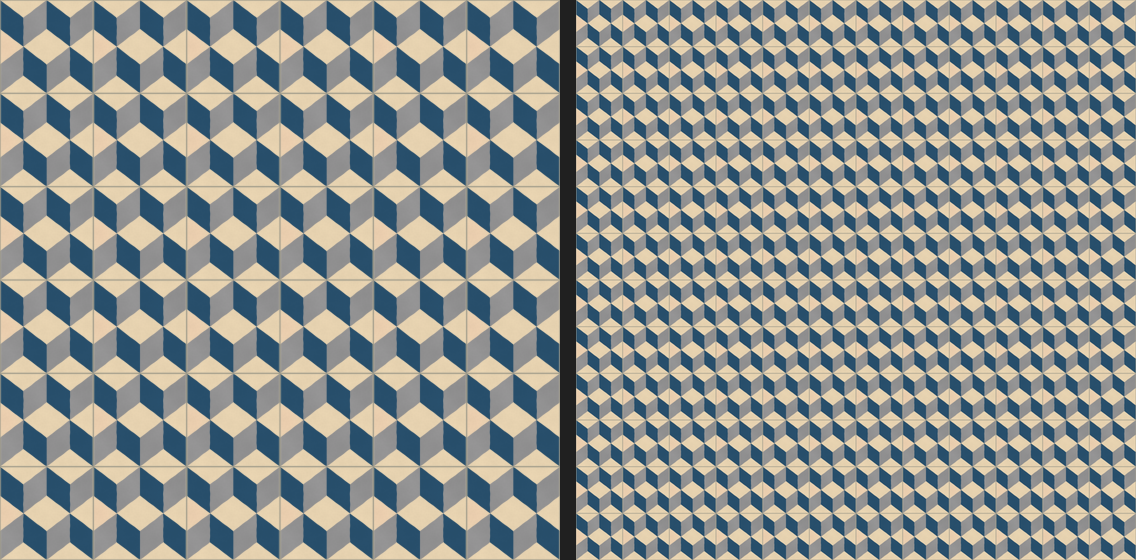
Left: one tile. Right: repeated 2 by 2.
Reproduce this pattern procedurally as a WebGL 2 fragment shader.

```glsl
#version 300 es
precision highp float;
// Cement tiles, six by six, printed with tumbling blocks: each block is a cream
// rhombus over a blue and a grey side. Blocks come from one folded cell, shifted
// by half a cell on alternate rows; joints, pale rims and soft mottling follow.

uniform vec2 u_resolution;
out vec4 outColor;

const float TILES = 6.0;          // tiles across and down
const float BLOCKS = 2.0;         // blocks along each tile side
const float SIDE_HEIGHT = 0.62;   // height of a block side, in cells
const float JOINT_HALF = 0.0065;  // half width of the joint, in tiles
const float RIM_WIDTH = 0.016;    // reach of the pale rim beside the joint
const float RIM_AMOUNT = 0.28;
const float WOBBLE = 0.0016;      // unevenness of the printed edges
const float MOTTLE_CELLS = 7.0;   // mottling cells per tile
const float GRAIN_CELLS = 40.0;   // grain cells per tile
const float MOTTLE_AMOUNT = 0.024;
const float GRAIN_AMOUNT = 0.016;
const float BLUSH_AMOUNT = 0.7;

const vec3 CREAM = vec3(0.905, 0.825, 0.690);
const vec3 PEACH = vec3(0.925, 0.800, 0.680);
const vec3 GREY = vec3(0.570, 0.568, 0.570);
const vec3 BLUE = vec3(0.155, 0.308, 0.420);
const vec3 JOINT = vec3(0.610, 0.595, 0.530);
const vec3 RIM = vec3(0.800, 0.750, 0.650);
const float TAU = 6.2831853;

vec2 hash2(vec2 p) {
  vec3 q = fract(p.xyx * vec3(0.1031, 0.1030, 0.0973));
  q += dot(q, q.yzx + 33.33);
  return fract((q.xx + q.yz) * q.zy);
}

// Distance to the nearest scattered point; wraps after "period" cells.
float cellular(vec2 p, float period) {
  vec2 cell = floor(p);
  vec2 local = fract(p);
  float nearest = 2.0;
  for (int y = -1; y <= 1; y++) {
    for (int x = -1; x <= 1; x++) {
      vec2 offset = vec2(x, y);
      vec2 point = offset + hash2(mod(cell + offset, period));
      nearest = min(nearest, length(point - local));
    }
  }
  return nearest;
}

float coverage(float signedDistance, float pixel) {
  return smoothstep(-0.75 * pixel, 0.75 * pixel, signedDistance);
}

// Block pattern inside the tile grid; distances are in tile units.
vec3 blocks(vec2 t, vec3 cream, vec3 grey, float pixel) {
  vec2 g = t * BLOCKS;
  float u = fract(g.x + 0.5 * mod(floor(g.y), 2.0));
  float v = fract(g.y);

  // The sides hang below a V-shaped upper edge.
  float drop = 1.0 - SIDE_HEIGHT;
  float below = v - drop * (1.0 - 2.0 * abs(u - 0.5));
  float band = 0.5 * SIDE_HEIGHT - abs(below - 0.5 * SIDE_HEIGHT);
  band /= BLOCKS * length(vec2(1.0, 2.0 * drop));

  // Left half blue, right half grey.
  float left = (0.25 - abs(fract(u + 0.25) - 0.5)) / BLOCKS;
  vec3 side = mix(grey, BLUE, coverage(left, pixel));
  return mix(cream, side, coverage(band, pixel));
}

void main() {
  vec2 uv = gl_FragCoord.xy / u_resolution;
  vec2 t = vec2(uv.x, 1.0 - uv.y) * TILES;
  float pixel = TILES / min(u_resolution.x, u_resolution.y);
  vec2 inTile = fract(t);

  // Slight print wobble, whole waves per tile.
  vec2 wobble = sin(TAU * (inTile.yx * vec2(5.0, 7.0) + vec2(0.2, 0.6)))
              + 0.6 * sin(TAU * (inTile.yx * vec2(13.0, 11.0)));
  vec2 printed = t + WOBBLE * wobble * sin(TAU * inTile);

  // Peach blush at the left corner, faint shading down the grey sides.
  float blush = 1.0 - smoothstep(0.05, 0.26, length((inTile - vec2(0.06, 0.5)) * vec2(1.0, 0.9)));
  vec3 cream = mix(CREAM, PEACH, BLUSH_AMOUNT * blush);
  vec3 grey = GREY * (1.0 + 0.02 * sin(TAU * (inTile.x - inTile.y)));
  vec3 color = blocks(printed, cream, grey, pixel);

  // Mottled pigment and fine grain, the same on every tile.
  float mottle = cellular(inTile * MOTTLE_CELLS, MOTTLE_CELLS) - 0.45;
  float grain = cellular(inTile * GRAIN_CELLS, GRAIN_CELLS) - 0.45;
  color *= 1.0 + MOTTLE_AMOUNT * mottle + GRAIN_AMOUNT * grain;

  // Pale rim and joint between tiles.
  vec2 toEdge = 0.5 - abs(inTile - 0.5);
  float edge = min(toEdge.x, toEdge.y);
  float rim = 1.0 - smoothstep(JOINT_HALF, JOINT_HALF + RIM_WIDTH, edge);
  color = mix(color, RIM, RIM_AMOUNT * rim);
  color = mix(color, JOINT, 0.85 * coverage(JOINT_HALF - edge, pixel));

  outColor = vec4(color, 1.0);
}
```
